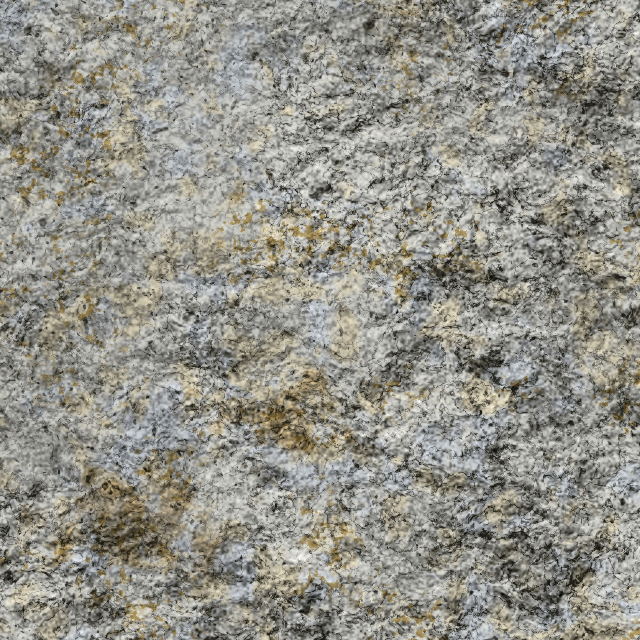
Write a three.js fragment shader that draws this texture.

```glsl
varying vec2 vUv;

float hash(vec2 p) {
  vec3 q = fract(p.xyx * 0.1031);
  q += dot(q, q.yzx + 33.33);
  return fract((q.x + q.y) * q.z);
}

float noise(vec2 p) {
  vec2 i = floor(p), f = fract(p);
  f = f * f * (3.0 - 2.0 * f);
  return mix(mix(hash(i), hash(i + vec2(1.0, 0.0)), f.x),
             mix(hash(i + vec2(0.0, 1.0)), hash(i + 1.0), f.x), f.y);
}

float fbm(vec2 p) {
  float sum = 0.0, amp = 0.474;
  for (int i = 0; i < 5; i++) {
    sum += amp * noise(p);
    p = mat2(0.8, 0.6, -0.6, 0.8) * p * 2.03 + 17.3;
    amp *= 0.55;
  }
  return sum;
}

// Thin lines along the middle level of a noise field
float cracks(vec2 p, float width) {
  return 1.0 - smoothstep(width * 0.3, width, abs(fbm(p) - 0.5));
}

// Scattered slanted hollows, one candidate per cell
float pits(vec2 p, float density) {
  vec2 cell = floor(p);
  float cover = 0.0;
  for (int y = -1; y <= 1; y++) {
    for (int x = -1; x <= 1; x++) {
      vec2 id = cell + vec2(x, y);
      vec2 d = p - id - vec2(hash(id + 3.1), hash(id + 71.7));
      float turn = 6.283 * hash(id + 29.0);
      d = mat2(cos(turn), sin(turn), -sin(turn), cos(turn)) * d;
      float radius = mix(0.12, 0.42, hash(id + 13.0));
      float hollow = 1.0 - smoothstep(radius * 0.5, radius, length(d * vec2(1.0, 1.7)));
      cover = max(cover, hollow * step(hash(id + 47.0), density));
    }
  }
  return cover;
}

// Soft patch with a ragged border
float stain(vec2 p, vec2 center, vec2 size, float ragged) {
  return 1.0 - smoothstep(0.65, 1.1, length((p - center) / size) + 3.0 * ragged);
}

void main() {
  vec2 p = vUv;
  vec2 warp = vec2(fbm(p * 13.0), fbm(p * 13.0 + 40.0)) - 0.5;
  vec2 q = p + 0.035 * warp;
  float broad = fbm(q * 6.0 + 8.0) - 0.5;
  float ragged = fbm(p * 22.0 + 90.0) - 0.5;

  // Calm plates toward the upper left, rougher ground elsewhere
  float calm = smoothstep(0.35, 0.75, fbm(p * 6.0 + 21.0) + 0.25 * (p.y - p.x));
  float rough = 1.0 - 0.45 * calm;

  // Relief lit from above
  vec2 r = q * vec2(26.0, 32.0);
  float slope = fbm(r) - fbm(r + vec2(-0.04, 0.11));
  float grain = noise(p * 250.0) - 0.5;
  float fleck = noise(p * 135.0 + 15.0 * warp) - 0.5;
  float tone = 0.665 + 0.3 * broad + 2.2 * slope * rough;
  tone += (0.36 * grain + 0.28 * fleck) * (1.0 - 0.25 * calm);

  // Shaded ledges, cracks and hollows
  float ledge = smoothstep(0.53, 0.68, fbm(q * vec2(14.0, 20.0) + 31.0));
  float broken = smoothstep(0.38, 0.6, fbm(p * 18.0 + 55.0));
  tone -= 0.17 * ledge * rough;
  tone -= 0.27 * cracks(q * vec2(15.0, 19.0), 0.015) * broken * rough;
  tone -= 0.25 * cracks(p * vec2(44.0, 52.0) + warp, 0.036) * rough;
  float lower = 1.0 - smoothstep(0.2, 0.8, p.y);
  tone -= 0.3 * pits(p * 30.0 + 2.0 * warp, 0.07 + 0.12 * lower);
  tone -= 0.3 * pits(p * 90.0 + 4.0 * warp, 0.18);

  // Brown weathered hollows
  float brown = max(stain(p, vec2(0.22, 0.18), vec2(0.11, 0.065), ragged),
                    stain(p, vec2(0.43, 0.35), vec2(0.09, 0.06), ragged));
  tone -= 0.13 * brown;

  // Compress the highlights and keep the shadows open
  tone -= 0.5 * max(tone - 0.74, 0.0);
  tone = max(tone, 0.12 + 0.3 * tone);

  // Grey stone with warm shadows, faint cream and bluish tints
  vec3 color = tone * mix(vec3(1.03, 1.01, 0.86), vec3(1.0, 1.0, 0.97),
                          smoothstep(0.18, 0.5, tone));
  float cream = smoothstep(0.52, 0.72, fbm(q * 24.0 + 73.0) + 0.04 * lower);
  float blue = smoothstep(0.54, 0.72, fbm(q * 16.0 + 37.0) + 0.04 * lower);
  color *= mix(vec3(1.0), vec3(1.04, 1.0, 0.9), cream);
  color *= mix(vec3(1.0), vec3(0.97, 1.0, 1.06), blue * (1.0 - cream));
  color *= mix(vec3(1.0), vec3(1.06, 0.98, 0.84), brown);

  // Ochre lichen in tiny clustered specks
  float cluster = smoothstep(0.52, 0.68, fbm(p * 8.0 + 110.0) + 0.1 * brown);
  float speck = smoothstep(0.57, 0.68, fbm(p * 95.0 + 15.0));
  color = mix(color, vec3(0.85, 0.68, 0.28) * (0.1 + 0.75 * tone), 0.7 * cluster * speck);

  gl_FragColor = vec4(clamp(color, 0.0, 1.0), 1.0);
}
```
